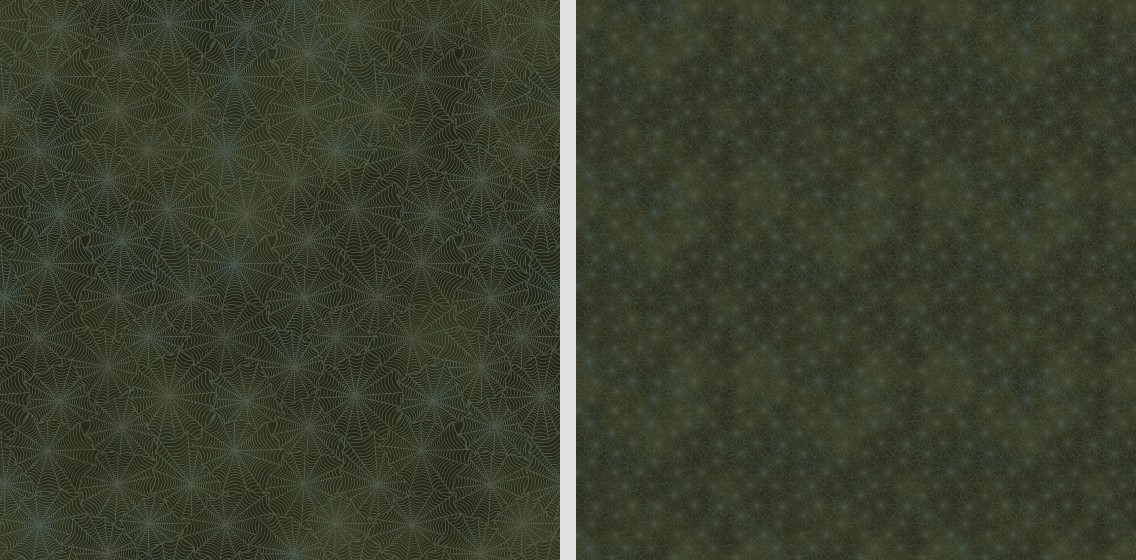
Left, the tile; right, the same tile 3 across and 3 down.
This pattern is drawn by a WebGL 2 fragment shader. Its source:

```glsl
#version 300 es
precision highp float;
// Overlapping pale cobwebs on worn, mottled dark olive cloth; tiles seamlessly.

uniform vec2 u_resolution;
out vec4 fragColor;

const float TAU = 6.28318531;
const float REPEATS = 3.0;          // tiles across and down
const float LINE_HALF = 0.0017;     // lengths are fractions of one tile
const float MAX_REACH = 0.33;
const float RING_START = 0.0075;    // ring spacing at the hub
const float RING_GROWTH = 0.068;    // spacing gained per unit of radius
const float SAG = 0.24;             // inward droop per radian of wedge
const float SPOKE_JITTER = 0.6;
const vec3 CLOTH_DARK = vec3(0.145, 0.155, 0.088);
const vec3 CLOTH_LIGHT = vec3(0.200, 0.218, 0.125);
const vec3 THREAD = vec3(0.350, 0.385, 0.315);
const vec3 THREAD_COOL = vec3(0.310, 0.375, 0.345);

// Hub x, hub y, relative size; later webs lie on top.
const int WEBS = 9;
const vec3 WEB[WEBS] = vec3[WEBS](
  vec3(0.902, 0.879, 1.30), vec3(0.629, 0.406, 1.15), vec3(0.025, 0.406, 1.10),
  vec3(0.258, 0.586, 1.10), vec3(0.207, 0.188, 1.00), vec3(0.578, 0.035, 0.90),
  vec3(0.652, 0.711, 0.80), vec3(0.320, 0.852, 0.75), vec3(0.797, 0.195, 0.75));

float hash(vec2 p) {
  return fract(sin(dot(p, vec2(12.9898, 78.233))) * 43758.5453);
}

// Value noise that wraps after the given whole number of cells.
float wrapNoise(vec2 uv, float cells) {
  vec2 p = uv * cells, i = floor(p), f = fract(p);
  f = f * f * (3.0 - 2.0 * f);
  vec2 lo = mod(i, cells), hi = mod(i + 1.0, cells);
  return mix(mix(hash(lo + cells), hash(vec2(hi.x, lo.y) + cells), f.x),
             mix(hash(vec2(lo.x, hi.y) + cells), hash(hi + cells), f.x), f.y);
}

float cloud(vec2 uv, float cells) {
  float sum = 0.0, weight = 0.5;
  for (int i = 0; i < 4; i++) {
    sum += weight * wrapNoise(uv, cells);
    cells *= 2.0;
    weight *= 0.5;
  }
  return sum / 0.9375;
}

// Shortest offset on the repeating tile.
vec2 wrapOffset(vec2 d) { return d - floor(d + 0.5); }

float stroke(float d, float px) {
  return 1.0 - smoothstep(max(LINE_HALF - 0.5 * px, 0.0), LINE_HALF + 0.7 * px, d);
}

// Spoke position, counted in spokes around the hub.
float spokeAt(float k, float count, float seed) {
  return k + SPOKE_JITTER * hash(vec2(mod(k, count), seed));
}

// Spoke length: towards the border shared with neighbours, then varied.
float spokeReach(int web, float k, float count, float angle) {
  vec2 dir = vec2(cos(angle), sin(angle));
  float reach = MAX_REACH;
  for (int j = 0; j < WEBS; j++) {
    vec2 o = wrapOffset(WEB[j].xy - WEB[web].xy);
    float along = dot(o, dir);
    float share = WEB[web].z / (WEB[web].z + WEB[j].z);
    if (along > 0.001) reach = min(reach, share * dot(o, o) / along);
  }
  return reach * mix(0.98, 1.36, hash(vec2(mod(k, count) + 31.0, float(web) + 7.0)));
}

// Lays one web over the ink already drawn.
float addWeb(float ink, int web, vec2 tile, float px) {
  vec2 q = wrapOffset(tile - WEB[web].xy);
  float r = length(q);
  if (r > MAX_REACH * 1.4) return ink;
  float seed = float(web) + 3.0;
  float count = 13.0 + floor(4.0 * hash(vec2(seed, 5.0)));

  // Wedge between two neighbouring spokes.
  float turn = atan(q.y, q.x + 1e-6) / TAU * count;
  float k = floor(turn);
  if (turn < spokeAt(k, count, seed)) k -= 1.0;
  float s0 = spokeAt(k, count, seed), s1 = spokeAt(k + 1.0, count, seed);
  float u = (turn - s0) / (s1 - s0), step1 = TAU / count;
  float width = (s1 - s0) * step1;
  float len0 = spokeReach(web, k, count, s0 * step1);
  float len1 = spokeReach(web, k + 1.0, count, s1 * step1);

  // Sagging radius and outer edge.
  float s = r / (1.0 - SAG * width * 4.0 * u * (1.0 - u));
  float edge = 1.0 / mix(1.0 / len0, 1.0 / len1, u);
  float slope = (len1 - len0) / (width * edge);
  float outside = (s - edge) * inversesqrt(1.0 + slope * slope);

  // Rings widen outwards and slip a little from wedge to wedge.
  float start = RING_START * mix(0.75, 1.0, WEB[web].z);
  float slip = 0.35 * hash(vec2(mod(k, count), seed + 40.0));
  float rings = log(1.0 + RING_GROWTH * s / start) / RING_GROWTH + slip;
  float ringDist = abs(fract(rings) - 0.5) * (start + RING_GROWTH * s);
  float spokeDist = r * sin(min(u, 1.0 - u) * width);

  float threads = max(0.9 * stroke(ringDist, px), stroke(spokeDist, px));
  float covered = 1.0 - smoothstep(-0.5 * px, 0.5 * px, outside);
  return max(mix(ink, threads, covered), stroke(abs(outside), px));
}

void main() {
  vec2 uv = gl_FragCoord.xy / u_resolution;
  float px = REPEATS / min(u_resolution.x, u_resolution.y);
  float ink = 0.0;
  for (int i = 0; i < WEBS; i++) ink = addWeb(ink, i, fract(uv * REPEATS), px);

  // Mottled cloth with fine grain; wear differs across the repeats.
  float patches = smoothstep(0.25, 0.75, cloud(uv, 5.0));
  float grain = wrapNoise(uv, 230.0) - 0.5;
  vec3 color = mix(CLOTH_DARK, CLOTH_LIGHT, patches) + 0.022 * grain;
  float wear = cloud(uv + 0.37, 9.0);
  vec3 thread = mix(THREAD, THREAD_COOL, smoothstep(0.5, 0.75, wear));
  color = mix(color, thread + 0.02 * grain, ink * mix(0.62, 0.98, wear));
  fragColor = vec4(color, 1.0);
}
```
